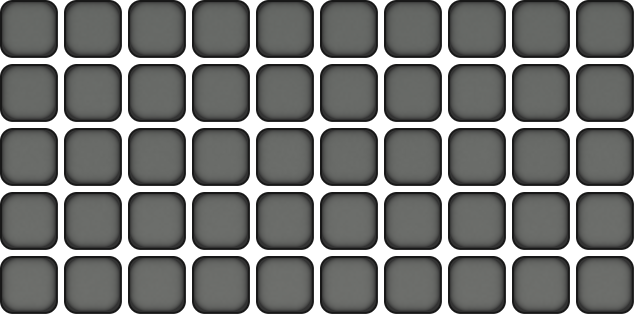
Give the GLSL for this pattern, as a Shadertoy shader.

```glsl
// Grid of dark-outlined, softly shaded grey rounded square tiles on white.

const vec2  GRID          = vec2(10.0, 5.0);  // tiles across and down
// Lengths below are fractions of one grid cell
const float TILE_SIZE     = 0.905;
const float CORNER_RADIUS = 0.20;
const float OUTLINE_WIDTH = 0.032;
const float SHADE_RADIUS  = 0.26;
const float SHADE_FALLOFF = 0.045;
const vec2  SHADE_SHIFT   = vec2(-0.003, -0.008);  // deeper shade at lower right
const float TILE_VARIATION  = 0.006;
const float GRAIN_AMOUNT    = 0.008;
const float GRAIN_PER_CELL  = 24.0;

const vec3 GAP_COLOR     = vec3(1.0);
const vec3 OUTLINE_COLOR = vec3(0.095);
const vec3 SHADE_COLOR   = vec3(0.20);
const vec3 FACE_TOP      = vec3(0.400, 0.410, 0.398);
const vec3 FACE_BOTTOM   = vec3(0.430, 0.436, 0.424);

float hash(vec2 p) {
    vec3 q = fract(vec3(p.xyx) * 0.1031);
    q += dot(q, q.yzx + 33.33);
    return fract((q.x + q.y) * q.z);
}

float valueNoise(vec2 p) {
    vec2 i = floor(p);
    vec2 f = fract(p);
    f = f * f * (3.0 - 2.0 * f);
    float low  = mix(hash(i), hash(i + vec2(1.0, 0.0)), f.x);
    float high = mix(hash(i + vec2(0.0, 1.0)), hash(i + 1.0), f.x);
    return mix(low, high, f.y);
}

float roundedSquare(vec2 p, float halfSize, float radius) {
    vec2 q = abs(p) - halfSize + radius;
    return length(max(q, 0.0)) + min(max(q.x, q.y), 0.0) - radius;
}

// Fraction of a pixel that lies inside a signed distance
float coverage(float distance, float pixel) {
    return clamp(0.5 - distance / pixel, 0.0, 1.0);
}

void mainImage(out vec4 fragColor, in vec2 fragCoord) {
    // Cells count from the top left; each tile sits in its cell's top-left corner
    vec2 uv = fragCoord / iResolution.xy;
    vec2 grid = vec2(uv.x, 1.0 - uv.y) * GRID;
    vec2 cell = floor(grid);
    vec2 local = fract(grid) - 0.5 * TILE_SIZE;
    float pixel = GRID.y / iResolution.y;

    // Face with a slight vertical gradient, tile variation and grain
    vec3 face = mix(FACE_BOTTOM, FACE_TOP, uv.y);
    face += TILE_VARIATION * (hash(cell + 7.0) - 0.5);
    face += GRAIN_AMOUNT * (valueNoise(grid * GRAIN_PER_CELL) - 0.5);

    // Soft shade just inside the outline
    float halfInner = 0.5 * TILE_SIZE - OUTLINE_WIDTH;
    float depth = max(-roundedSquare(local - SHADE_SHIFT, halfInner, SHADE_RADIUS), 0.0);
    vec3 color = mix(face, SHADE_COLOR, exp(-depth / SHADE_FALLOFF));

    // Outline and gap
    float edge = roundedSquare(local, 0.5 * TILE_SIZE, CORNER_RADIUS);
    color = mix(OUTLINE_COLOR, color, coverage(edge + OUTLINE_WIDTH, pixel));
    color = mix(GAP_COLOR, color, coverage(edge, pixel));

    fragColor = vec4(color, 1.0);
}
```
